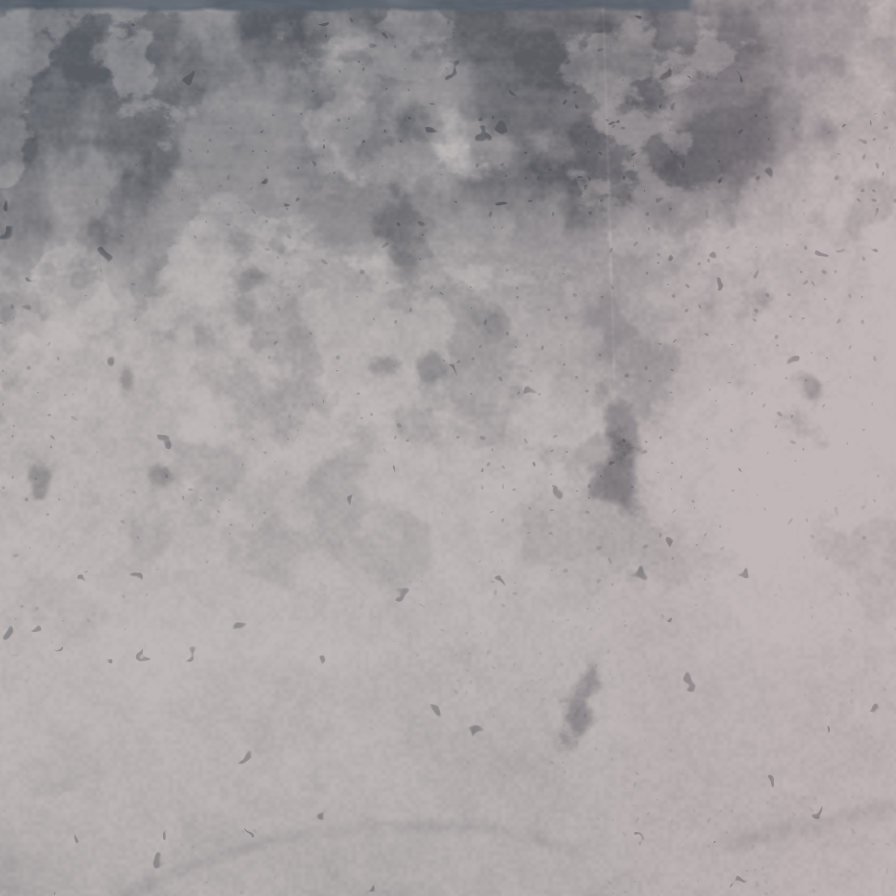
Give the GLSL for this texture, as a three.js fragment shader.

```glsl
// Weathered concrete wall: pale plaster with a ragged damp zone along the top.
// Layers of fractal noise add up to one darkness value, with stains, pits and
// trowel marks on top; a grey ramp and a cool-to-warm tint then colour it.
varying vec2 vUv;

const vec3 PALE_PLASTER = vec3(0.745, 0.722, 0.720);
const vec3 MID_GREY = vec3(0.560, 0.548, 0.558);
const vec3 DAMP_GREY = vec3(0.365, 0.368, 0.388);
const vec3 LEDGE_BLUE = vec3(0.350, 0.385, 0.430);

float hash(vec2 p) {
  vec3 q = fract(vec3(p.xyx) * 0.1031);
  q += dot(q, q.yzx + 33.33);
  return fract((q.x + q.y) * q.z);
}

float noise(vec2 p) {
  vec2 i = floor(p);
  vec2 f = fract(p);
  f = f * f * (3.0 - 2.0 * f);
  return mix(mix(hash(i), hash(i + vec2(1.0, 0.0)), f.x),
             mix(hash(i + vec2(0.0, 1.0)), hash(i + 1.0), f.x), f.y);
}

float fbm(vec2 p) {
  float sum = 0.0;
  float amp = 0.5;
  for (int i = 0; i < 6; i++) {
    sum += amp * noise(p);
    p = mat2(0.8, 0.6, -0.6, 0.8) * p * 2.03 + 17.3;
    amp *= 0.52;
  }
  return sum;
}

// Soft blot with a crumbled outline
float stain(vec2 p, vec2 centre, vec2 radius) {
  float d = length((p - centre) / radius) + 2.4 * (fbm(p * 24.0) - 0.5);
  return 1.0 - smoothstep(0.25, 1.15, d);
}

// Scattered round pits, one candidate in each grid cell
float pits(vec2 p, float cells, float share, float seed) {
  vec2 g = p * cells + 0.6 * vec2(noise(p * 90.0), noise(p * 90.0 + 31.0));
  vec2 id = floor(g) + seed;
  vec2 centre = 0.3 + 0.4 * vec2(hash(id + 3.1), hash(id + 8.7));
  float radius = mix(0.1, 0.26, hash(id + 5.3));
  float d = length(fract(g) - centre);
  return step(hash(id), share) * (1.0 - smoothstep(radius * 0.4, radius, d));
}

// Thin curved scrape along a circle, broken up by noise
float scrape(vec2 p, vec2 centre, float radius, float width) {
  float d = abs(length(p - centre) - radius + 0.02 * (noise(p * 9.0) - 0.5));
  return (1.0 - smoothstep(0.0, width, d)) * smoothstep(0.35, 0.65, fbm(p * 7.0));
}

// Darkness of the damp zone, for a height that already follows its outline
float dampness(vec2 p, float height) {
  float wash = 0.40 * smoothstep(0.42, 0.92, height);
  float ragged = fbm(p * vec2(6.5, 4.5) + 4.0) + 0.85 * (height - 0.85);
  float soak = 0.34 * smoothstep(0.47, 0.62, ragged);
  float brush = 0.22 * (fbm(p * vec2(9.0, 75.0)) - 0.5);
  float flakes = smoothstep(0.57, 0.65, fbm(p * vec2(13.0, 16.0) + 40.0));
  return (wash + soak) * (1.0 - 0.42 * flakes) + brush * smoothstep(0.6, 0.9, height);
}

void main() {
  vec2 p = vUv;

  // Damp outline: climbs to the right and steps at a panel joint
  float height = p.y - 0.20 * smoothstep(0.72, 1.0, p.x) - 0.04 * smoothstep(0.3, 0.6, p.x);
  height += 0.035 * (1.0 - smoothstep(0.200, 0.215, p.x + 0.01 * noise(p * 40.0)));
  height += 0.22 * (fbm(p * 4.0 + 9.0) - 0.5);
  float dark = 0.035 + dampness(p, height);

  // Broad clouds, mottling and fine grain
  float middle = smoothstep(0.22, 0.55, p.y);
  dark += 0.30 * (fbm(p * 4.5 + 2.0) - 0.5);
  dark += 0.06 * (1.0 - smoothstep(0.05, 0.38, p.y));
  dark += 0.16 * smoothstep(0.53, 0.66, fbm(p * 13.0 + 60.0)) * mix(0.25, 1.0, middle);
  dark += 0.20 * (fbm(p * 48.0) - 0.5) * mix(0.5, 1.0, middle);
  dark += 0.09 * (noise(p * 210.0) - 0.5);

  // Isolated stains and the drip below the damp zone
  dark += 0.42 * stain(p, vec2(0.690, 0.465), vec2(0.028, 0.035));
  dark += 0.34 * stain(p, vec2(0.695, 0.520), vec2(0.014, 0.030));
  dark += 0.42 * stain(p, vec2(0.645, 0.200), vec2(0.026, 0.045));
  dark += 0.30 * stain(p, vec2(0.450, 0.770), vec2(0.030, 0.110));
  dark -= 0.32 * stain(p, vec2(0.545, 0.835), vec2(0.075, 0.035));
  for (int i = 0; i < 9; i++) {
    float k = float(i);
    vec2 centre = vec2(hash(vec2(k, 1.7)), 0.45 + 0.25 * hash(vec2(k, 6.1)));
    vec2 radius = 0.012 + 0.016 * vec2(hash(vec2(k, 2.9)), hash(vec2(k, 4.3)));
    dark += 0.30 * stain(p, centre, radius);
  }

  // Pits, thicker where a coarse noise gathers them
  float gather = smoothstep(0.38, 0.62, fbm(p * 5.0 + 80.0));
  dark += 0.40 * pits(p, 34.0, 0.06, 11.0);
  dark += 0.25 * pits(p, 75.0, 0.16, 47.0) * gather * mix(0.4, 1.0, middle);

  // Trowel arcs near the foot, faint vertical scratches above
  dark += 0.10 * scrape(p, vec2(0.45, -0.62), 0.70, 0.014);
  dark += 0.10 * scrape(p, vec2(0.98, -0.45), 0.54, 0.016);
  float scratch = abs(p.x - 0.685 + 0.03 * (p.y - 0.6));
  dark -= 0.08 * (1.0 - smoothstep(0.0, 0.003, scratch)) * smoothstep(0.54, 0.6, p.y);

  // Grey ramp with a cool left top and a warm right side
  dark = clamp(dark, 0.0, 1.0);
  vec3 colour = mix(PALE_PLASTER, MID_GREY, smoothstep(0.0, 0.5, dark) * 0.4 + min(dark, 0.5) * 1.2);
  colour = mix(colour, DAMP_GREY, max(dark - 0.5, 0.0) * 2.0);
  colour += vec3(0.016, -0.004, 0.002) * smoothstep(0.45, 1.0, p.x);
  colour += vec3(-0.016, 0.0, 0.008) * smoothstep(0.55, 1.0, p.y) * (1.0 - p.x);

  // Bluish ledge along the top edge
  float ledge = smoothstep(0.985, 0.992, p.y + 0.006 * (noise(p * 30.0) - 0.5));
  ledge *= 1.0 - smoothstep(0.765, 0.78, p.x);
  colour = mix(colour, LEDGE_BLUE + 0.12 * (fbm(p * vec2(20.0, 90.0)) - 0.5), 0.85 * ledge);

  gl_FragColor = vec4(colour, 1.0);
}
```
